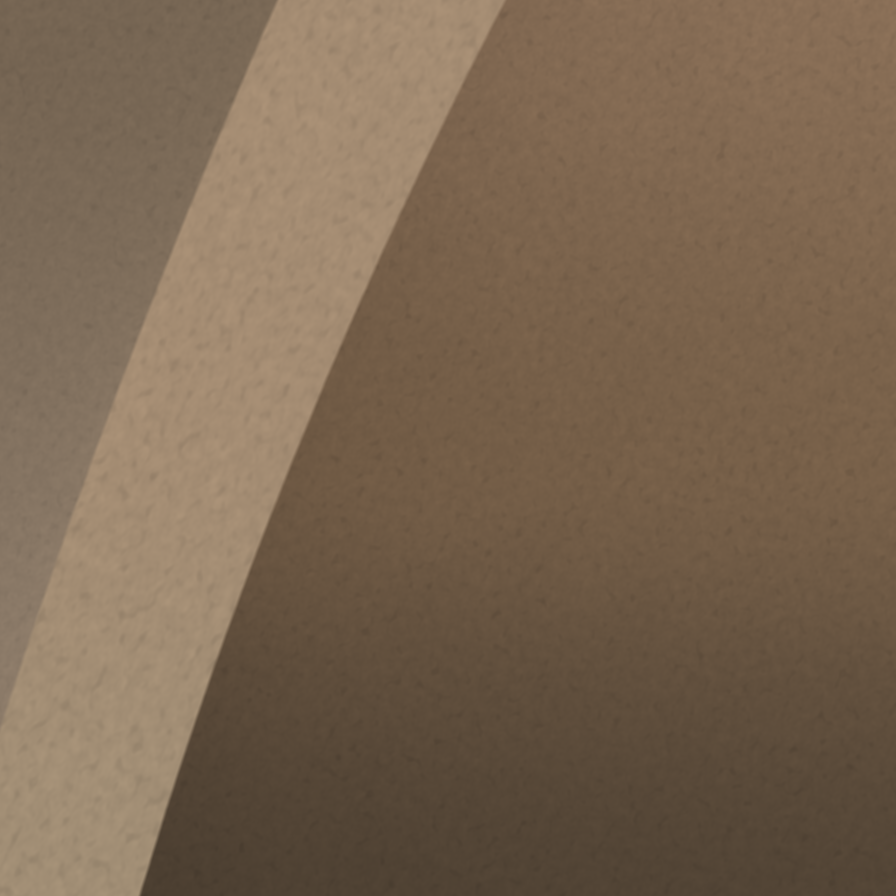
Write a Shadertoy shader that draws this background.

```glsl
// Plaster wall crossed by a pale curved band: two parabolic edges split the canvas
// into a grey-brown side, a light strip and a warm panel that darkens downward.
// Layered gradient noise adds mottling, dense soft grain and slanted dents.

vec2 hashGradient(vec2 cell) {
    vec3 p = fract(cell.xyx * vec3(0.1031, 0.1030, 0.0973));
    p += dot(p, p.yzx + 33.33);
    return 2.0 * fract((p.xx + p.yz) * p.zy) - 1.0;
}

float gradientNoise(vec2 p) {
    vec2 i = floor(p), f = fract(p);
    vec2 u = f * f * f * (f * (f * 6.0 - 15.0) + 10.0);
    float a = dot(hashGradient(i), f);
    float b = dot(hashGradient(i + vec2(1, 0)), f - vec2(1, 0));
    float c = dot(hashGradient(i + vec2(0, 1)), f - vec2(0, 1));
    float d = dot(hashGradient(i + vec2(1, 1)), f - vec2(1, 1));
    return mix(mix(a, b, u.x), mix(c, d, u.x), u.y);
}

// Rotated octaves, so the lattice directions do not show
float fbm(vec2 p) {
    float sum = 0.0, amplitude = 0.5;
    for (int i = 0; i < 3; i++) {
        sum += amplitude * gradientNoise(p);
        p = mat2(1.3, 1.0, -1.0, 1.3) * p + 7.3;
        amplitude *= 0.75;
    }
    return sum;
}

// Signed horizontal offset from a parabolic edge, scaled to a true distance
float edgeDistance(vec2 uv, vec3 k) {
    float slope = k.y + 2.0 * k.z * uv.y;
    return (uv.x - k.x - k.y * uv.y - k.z * uv.y * uv.y) / sqrt(1.0 + slope * slope);
}

void mainImage(out vec4 fragColor, in vec2 fragCoord) {
    vec2 uv = fragCoord / iResolution.xy;
    float soft = max(0.0027, 0.8 / iResolution.y);
    float wobble = 0.0005 * gradientNoise(uv * 40.0);
    float leftEdge = edgeDistance(uv, vec3(-0.0566, 0.291, 0.0756)) + wobble;
    float rightEdge = edgeDistance(uv, vec3(0.156, 0.297, 0.111)) + wobble;

    // Warm panel: deep shade below, soft light toward the upper right
    vec3 panel = mix(vec3(0.318, 0.264, 0.206), vec3(0.360, 0.295, 0.228), smoothstep(0.0, 0.22, uv.y));
    panel = mix(panel, vec3(0.460, 0.370, 0.281), smoothstep(0.14, 0.50, uv.y));
    panel = mix(panel, vec3(0.526, 0.425, 0.333), smoothstep(0.48, 1.05, uv.y));
    panel *= 1.0 + 0.08 * (uv.x - 0.65);
    panel *= 1.0 - 0.04 * exp(-max(rightEdge, 0.0) * 12.0);

    // Grey side, lighter downward and next to the band
    vec3 side = mix(vec3(0.525, 0.460, 0.392), vec3(0.458, 0.393, 0.322), smoothstep(0.2, 1.0, uv.y));
    side *= 1.0 + 0.05 * exp(leftEdge * 12.0);

    // Pale band
    vec3 band = mix(vec3(0.628, 0.553, 0.455), vec3(0.640, 0.546, 0.446), smoothstep(0.0, 0.6, uv.y));

    // Surface relief, slanted along the band; grain is even on the flat parts
    vec2 slanted = mat2(0.88, 0.47, -0.47, 0.88) * uv;
    float mottling = fbm(uv * 11.0);
    float grain = fbm(slanted * vec2(84.0, 72.0));
    float specks = smoothstep(0.10, 0.60, gradientNoise(slanted * vec2(102.0, 90.0) + 31.0));
    float dents = fbm(slanted * vec2(68.0, 46.0) + 13.0);
    float hollows = smoothstep(0.0, 0.60, gradientNoise(slanted * vec2(98.0, 66.0) + 57.0));

    panel *= 1.005 + 0.03 * mottling + 0.10 * grain - 0.065 * specks;
    side *= 1.005 + 0.025 * mottling + 0.09 * grain - 0.05 * specks;
    band *= 1.01 + 0.03 * mottling + 0.03 * grain + 0.095 * dents - 0.07 * hollows;

    // Compose across both edges
    vec3 color = mix(side, band, smoothstep(-soft, soft, leftEdge));
    color = mix(color, panel, smoothstep(-soft, soft, rightEdge));
    fragColor = vec4(color, 1.0);
}
```
